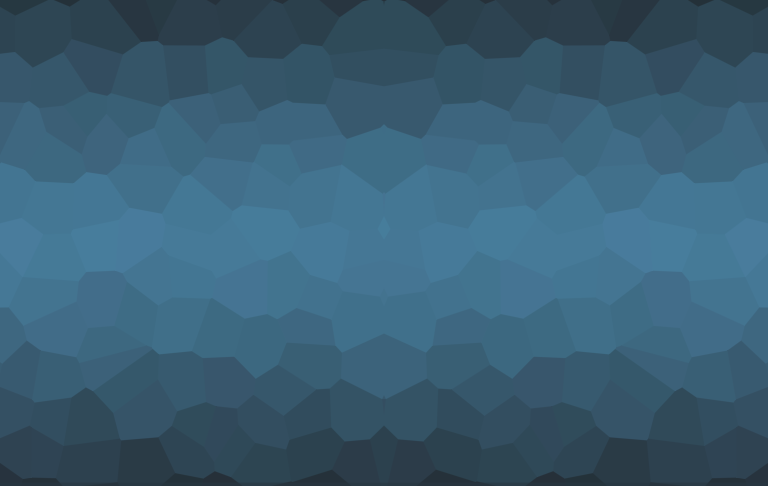
A Shadertoy shader for this background:

```glsl
const vec3 CORE_COLOR = vec3(0.280, 0.488, 0.612);
const vec3 EDGE_COLOR = vec3(0.155, 0.215, 0.255);
const float CORE_HEIGHT = 0.505;   // height of the brightest band
const float CELL_SIZE = 0.091;     // facet spacing, in canvas heights
const float JITTER = 0.86;         // irregularity of the facets
const float TONE_SPREAD = 0.10;    // brightness variation between facets
const float TINT_SPREAD = 0.012;   // warm and cool variation
const float BASE_STRIP = 0.007;    // thin dark strip along the bottom
const vec2 SEED = vec2(17.0, 43.0);

// Three random values per facet
vec3 hash32(vec2 p) {
    vec3 q = fract(p.xyx * vec3(0.1031, 0.1030, 0.0973));
    q += dot(q, q.yxz + 33.33);
    return fract((q.xxy + q.yzz) * q.zyx);
}

vec2 facetCenter(vec2 id) {
    return id + 0.5 + JITTER * (hash32(id + SEED).xy - 0.5);
}

// Flat colour from the height of the facet centre
vec3 facetColor(vec2 id) {
    vec3 random = hash32(id + SEED + 71.0);
    float height = facetCenter(id).y * CELL_SIZE;
    float t = 2.0 * abs(height - CORE_HEIGHT) + TONE_SPREAD * (random.x - 0.5);
    t = clamp(t, 0.0, 1.06);
    vec3 color = mix(CORE_COLOR, EDGE_COLOR, t * (0.6 + 0.4 * t));
    return color + TINT_SPREAD * (random.y - 0.5) * vec3(1.0, -0.8, 0.2);
}

void mainImage(out vec4 fragColor, in vec2 fragCoord) {
    vec2 uv = fragCoord / iResolution.y;
    float pixel = 1.0 / iResolution.y;

    // Mirror the facets about the vertical centre line
    uv.x = abs(uv.x - 0.5 * iResolution.x / iResolution.y);
    vec2 p = uv / CELL_SIZE;
    vec2 base = floor(p);

    // Find the two nearest facet centres
    vec2 nearId = base, nextId = base;
    float nearDist = 1e5, nextDist = 1e5;
    for (int j = -2; j <= 2; j++) {
        for (int i = -2; i <= 2; i++) {
            vec2 id = base + vec2(i, j);
            vec2 delta = facetCenter(id) - p;
            float dist = dot(delta, delta);
            if (dist < nearDist) {
                nextDist = nearDist;
                nextId = nearId;
                nearDist = dist;
                nearId = id;
            } else if (dist < nextDist) {
                nextDist = dist;
                nextId = id;
            }
        }
    }

    // Blend across the shared edge for a smooth border
    float spacing = distance(facetCenter(nearId), facetCenter(nextId));
    float edge = 0.5 * (nextDist - nearDist) / max(spacing, 1e-4);
    float blur = 0.75 * pixel / CELL_SIZE;
    vec3 color = mix(facetColor(nextId), facetColor(nearId), smoothstep(-blur, blur, edge));

    // Bottom strip
    float strip = 1.0 - smoothstep(BASE_STRIP - pixel, BASE_STRIP + pixel, uv.y);
    color = mix(color, EDGE_COLOR, 0.6 * strip);

    fragColor = vec4(color, 1.0);
}
```
